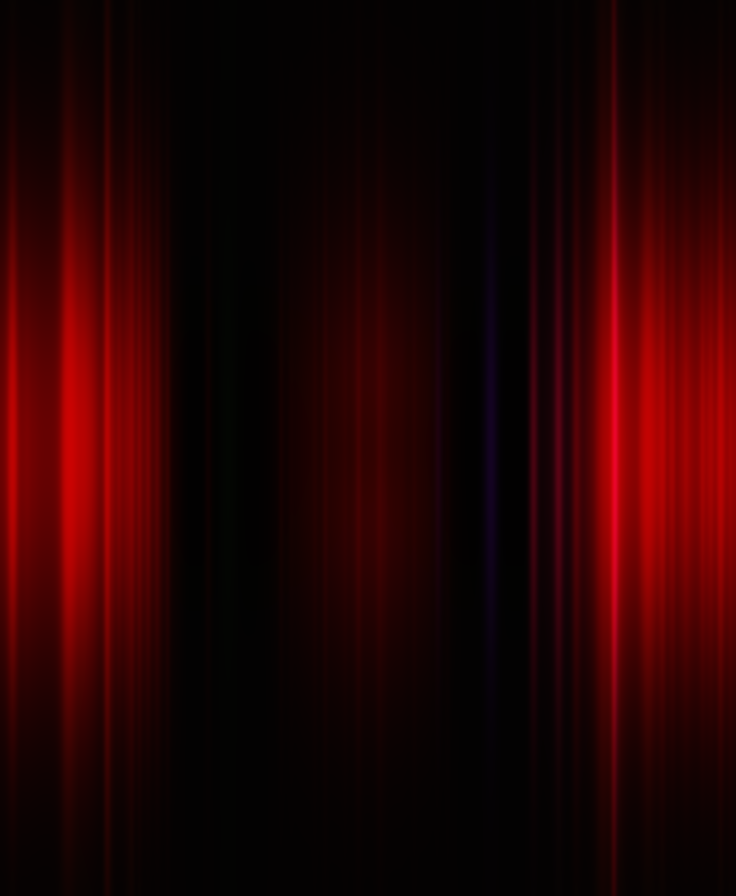
This background is drawn by a WebGL 1 fragment shader. Its source:

```glsl
precision highp float;
// Vertical streaks of red light on near-black, in three groups: two bright
// side curtains and a dim middle one. Each is a soft band in x that fades
// up and down as a Gaussian; one-dimensional noise adds the fine ribbing.

uniform vec2 u_resolution;

const vec3 BLACK = vec3(0.014, 0.010, 0.009);
const vec3 RED = vec3(1.0, 0.008, 0.006);
const vec3 WINE = vec3(1.0, 0.02, 0.22);
const vec3 VIOLET = vec3(0.55, 0.05, 1.0);
const vec3 MOSS = vec3(0.35, 1.0, 0.2);

float hash(float n) {
  return fract(sin(n * 127.1 + 3.7) * 4375.85);
}

float noise(float x) {
  float cell = floor(x);
  return mix(hash(cell), hash(cell + 1.0), smoothstep(0.0, 1.0, x - cell));
}

float bell(float d, float width) {
  float t = d / width;
  return exp(-t * t);
}

// Thin beam: x position, half width and vertical reach
float beam(vec2 p, float x, float width, float reach) {
  return bell(p.x - x, width) * bell(p.y, reach);
}

// Wide band with separate softness on its left and right edges
float curtain(vec2 p, float left, float right, float softL, float softR, float reach) {
  float rise = smoothstep(left - softL, left + softL, p.x);
  float fall = 1.0 - smoothstep(right - softR, right + softR, p.x);
  return rise * fall * bell(p.y, reach);
}

// Scattered hairlines spread evenly from start to end with jitter
float hairlines(vec2 p, float start, float end, float seed) {
  float sum = 0.0;
  for (int i = 0; i < 9; i++) {
    float k = float(i);
    float x = mix(start, end, (k + hash(k + seed)) / 9.0);
    float reach = mix(0.24, 0.36, hash(k + seed + 20.0));
    sum += beam(p, x, 0.0035, reach) * mix(0.3, 1.0, hash(k + seed + 40.0));
  }
  return sum;
}

float leftGroup(vec2 p, float ribs) {
  float light = 0.43 * ribs * curtain(p, -0.1, 0.215, 0.05, 0.045, 0.25);
  light += 0.34 * beam(p, 0.017, 0.007, 0.27);
  light += 0.36 * beam(p, 0.092, 0.010, 0.33);
  light += 0.32 * beam(p, 0.112, 0.018, 0.28);
  light += 0.30 * beam(p, 0.146, 0.005, 0.42);
  light += 0.11 * beam(p, 0.178, 0.005, 0.42);
  return light + 0.10 * hairlines(p, 0.15, 0.235, 5.0);
}

float middleGroup(vec2 p, float ribs) {
  float dip = 1.0 - 0.35 * bell(p.y, 0.07);
  float light = 0.15 * dip * beam(p, 0.505, 0.065, 0.23);
  light += 0.085 * ribs * curtain(p, 0.385, 0.60, 0.04, 0.035, 0.25);
  light += 0.05 * beam(p, 0.442, 0.004, 0.32);
  light += 0.05 * beam(p, 0.487, 0.005, 0.35);
  light += 0.06 * beam(p, 0.516, 0.005, 0.36);
  return light + 0.035 * hairlines(p, 0.36, 0.63, 11.0);
}

float rightGroup(vec2 p, float ribs) {
  float light = 0.56 * ribs * curtain(p, 0.805, 1.1, 0.038, 0.05, 0.25);
  light += 0.18 * beam(p, 0.783, 0.006, 0.31);
  light += 0.20 * beam(p, 0.818, 0.009, 0.40);
  light += 0.26 * beam(p, 0.836, 0.012, 0.34);
  light += 0.22 * beam(p, 0.834, 0.004, 0.62);
  light += 0.26 * beam(p, 0.881, 0.008, 0.30);
  light += 0.10 * beam(p, 0.900, 0.005, 0.36);
  return light + 0.10 * hairlines(p, 0.90, 1.0, 23.0);
}

// Cool tints between and inside the curtains
vec3 tints(vec2 p) {
  vec3 glow = VIOLET * 0.13 * beam(p, 0.667, 0.009, 0.24);
  glow += VIOLET * 0.05 * beam(p, 0.596, 0.005, 0.20);
  glow += VIOLET * 0.16 * beam(p, 0.836, 0.004, 0.30);
  glow += WINE * 0.25 * beam(p, 0.725, 0.006, 0.26);
  glow += WINE * 0.24 * beam(p, 0.759, 0.006, 0.28);
  glow += WINE * 0.10 * curtain(p, 0.735, 0.80, 0.025, 0.02, 0.24);
  glow += RED * 0.05 * beam(p, 0.283, 0.005, 0.28);
  return glow + MOSS * 0.018 * beam(p, 0.310, 0.012, 0.25);
}

void main() {
  vec2 p = gl_FragCoord.xy / u_resolution;
  p.y -= 0.5;

  float ribs = 0.84 + 0.20 * noise(p.x * 110.0) + 0.12 * noise(p.x * 47.0 + 9.0);
  float light = leftGroup(p, ribs) + middleGroup(p, ribs) + rightGroup(p, ribs);

  // Roll the strongest light off gently below full red
  light = min(light, 0.6) + 0.32 * (1.0 - exp(-max(light - 0.6, 0.0) / 0.32));

  vec3 color = BLACK * (1.0 - 0.5 * bell(p.y, 0.3)) + RED * light + tints(p);
  gl_FragColor = vec4(clamp(color, 0.0, 1.0), 1.0);
}
```
